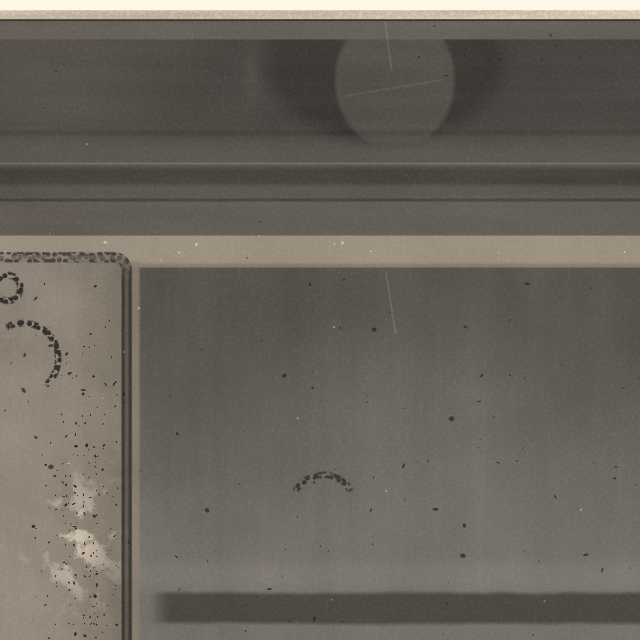
Give the GLSL for this texture, as a three.js fragment shader.

```glsl
// Weathered concrete wall: a dark moulded header, a tan ledge, a worn tan panel
// with a rounded rim at the left, and a stained grey field with a low shadow band.
// Tone and warmth are layered as scalars, then aged by cellular noise and sines.
varying vec2 vUv;

float hash(vec2 p) {
  return fract(sin(dot(p, vec2(127.1, 311.7))) * 43758.5);
}

vec2 hash2(vec2 p) {
  return vec2(hash(p), hash(p + 19.7));
}

// Distance to the nearest jittered cell point.
float cellular(vec2 p) {
  vec2 id = floor(p), f = fract(p);
  float nearest = 2.0;
  for (int j = -1; j <= 1; j++)
    for (int i = -1; i <= 1; i++) {
      vec2 o = vec2(float(i), float(j));
      nearest = min(nearest, length(o + hash2(id + o) - f));
    }
  return nearest;
}

// Layered, warped sines in about -1..1.
float cloud(vec2 p) {
  float sum = 0.0, amp = 0.5;
  for (int i = 0; i < 5; i++) {
    sum += amp * sin(p.x + 1.7 * sin(p.y * 0.8)) * cos(p.y + 1.3 * sin(p.x * 0.7));
    p = mat2(1.5, 1.1, -1.1, 1.5) * p + 2.3;
    amp *= 0.62;
  }
  return sum;
}

float band(float x, float lo, float hi, float soft) {
  return smoothstep(lo - soft, lo + soft, x) - smoothstep(hi - soft, hi + soft, x);
}

float blob(vec2 p, vec2 centre, vec2 radius) {
  vec2 q = (p - centre) / radius;
  return exp(-dot(q, q));
}

// Scattered, randomly turned flecks on a grid of n cells.
float flecks(vec2 p, float n, float chance) {
  vec2 id = floor(p * n);
  vec2 f = fract(p * n) - 0.5 - 0.4 * (hash2(id) - 0.5);
  float a = 6.283 * hash(id + 7.0), size = mix(0.1, 0.26, hash(id + 3.0));
  f = mat2(cos(a), sin(a), -sin(a), cos(a)) * f;
  f.y *= mix(1.0, 3.0, hash(id + 11.0));
  return step(hash(id + 5.0), chance) * (1.0 - smoothstep(size * 0.5, size, length(f)));
}

// Broken ring stroke, centred on direction "facing" and spanning "spread".
float brokenArc(vec2 p, float radius, float facing, float spread, float wear) {
  float turn = dot(normalize(p + 1e-5), vec2(cos(facing), sin(facing)));
  float stroke = 1.0 - smoothstep(0.003, 0.007, abs(length(p) - radius));
  return stroke * smoothstep(cos(spread), cos(spread) + 0.1, turn) * wear;
}

float scratch(vec2 p, vec2 a, vec2 b) {
  vec2 d = b - a;
  float t = clamp(dot(p - a, d) / dot(d, d), 0.0, 1.0);
  return 1.0 - smoothstep(0.0005, 0.0025, length(p - a - d * t));
}

void main() {
  vec2 p = vUv;
  float stain = cloud(p * 13.0);
  float streak = cloud(vec2(p.x * 34.0, p.y * 2.5));
  float drag = cloud(vec2(p.x * 4.0, p.y * 60.0));
  float grain = cellular(p * 190.0) - 0.5;
  float wear = 1.0 - smoothstep(0.38, 0.6, cellular(p * 125.0));

  // Grey field, brighter towards the bottom, with the shadow band.
  float tone = mix(0.46, 0.345, smoothstep(0.08, 0.56, p.y));
  tone += 0.045 * blob(p, vec2(0.62, 0.36), vec2(0.16, 0.13));
  tone -= 0.025 * blob(p, vec2(0.3, 0.3), vec2(0.12, 0.2));
  tone += 0.018 * streak + 0.018 * stain + 0.03 * band(p.y, 0.08, 0.12, 0.015);
  float shadow = band(p.y + 0.003 * stain, 0.026, 0.074, 0.005);
  tone = mix(tone, 0.3 + 0.012 * stain, shadow * smoothstep(0.228, 0.27, p.x));
  float warm = 0.15;

  // Header with soft mouldings and a shadowed ring.
  float head = 0.385 - 0.025 * band(p.y, 0.69, 0.79, 0.01);
  head = mix(head, mix(0.335, 0.295, smoothstep(0.05, 0.4, p.x)), smoothstep(0.755, 0.81, p.y));
  float outer = 1.0 - smoothstep(0.8, 1.05, length((p - vec2(0.6, 0.9)) / vec2(0.2, 0.13)));
  float inner = 1.0 - smoothstep(0.92, 1.03, length((p - vec2(0.617, 0.875)) / vec2(0.095, 0.11)));
  head = mix(head, 0.245, outer * (1.0 - inner));
  head = mix(head, 0.335, inner);
  head += 0.03 * blob(p, vec2(0.393, 0.88), vec2(0.015, 0.045));
  head -= 0.08 * band(p.y, 0.711, 0.738, 0.006) + 0.09 * band(p.y, 0.685, 0.69, 0.002);
  head -= 0.035 * band(p.y, 0.788, 0.797, 0.004);
  head += 0.09 * band(p.y, 0.743, 0.746, 0.0015);
  head = mix(head, 0.4, smoothstep(0.937, 0.94, p.y));
  head += 0.014 * drag + 0.014 * stain;
  float isHead = smoothstep(0.63, 0.633, p.y);
  tone = mix(tone, head, isHead);
  warm = mix(warm, mix(0.5, 0.1, smoothstep(0.0, 0.45, p.x)), isHead);

  // Tan ledge and the lit strip beside the panel.
  float ledge = band(p.y, 0.582, 0.632, 0.0018);
  float strip = band(p.x, 0.204, 0.218, 0.003) * (1.0 - smoothstep(0.58, 0.6, p.y));
  tone = mix(tone, 0.61 + 0.018 * stain - 0.09 * band(p.y, 0.57, 0.588, 0.004), ledge);
  tone = mix(tone, 0.53 + 0.04 * stain, strip * 0.85);
  warm = mix(warm, 0.95, max(ledge, strip));

  // Rounded tan panel with a doubled dark rim, patchier along its top.
  vec2 q = p - vec2(0.178, 0.578);
  float edge = length(max(q, 0.0)) + min(max(q.x, q.y), 0.0) - 0.028;
  float panel = 1.0 - smoothstep(-0.002, 0.002, edge);
  float face = 0.55 + 0.04 * stain + 0.02 * streak - 0.07 * smoothstep(0.1, 0.2, p.x);
  face += 0.04 * blob(p, vec2(0.03, 0.2), vec2(0.1, 0.2));
  float chips = smoothstep(0.1, 0.5, cloud(p * 38.0 + 4.0));
  face += 0.24 * chips * blob(p, vec2(0.12, 0.16), vec2(0.065, 0.09));
  tone = mix(tone, face, panel);
  warm = mix(warm, 0.8, panel);
  float side = 1.0 - smoothstep(0.56, 0.6, p.y);
  float rim = band(edge, -0.016, -0.011, 0.0015) + band(edge, -0.005, 0.0, 0.0015);
  rim += 0.5 * band(edge, -0.011, -0.005, 0.001);
  tone = mix(tone, 0.2, clamp(rim, 0.0, 1.0) * mix(wear * 0.75, 0.85, side));

  // Worn arcs, flecks, pale chips and hairline scratches.
  float marks = brokenArc(p - vec2(0.036, 0.44), 0.055, 0.6, 1.5, wear);
  marks += brokenArc(p - vec2(0.012, 0.55), 0.02, 0.0, 2.6, wear);
  marks += 0.8 * brokenArc(p - vec2(0.505, 0.208), 0.05, 1.57, 1.1, wear);
  float below = 1.0 - smoothstep(0.57, 0.58, p.y);
  float crowd = blob(p, vec2(0.135, 0.12), vec2(0.05, 0.28)) * panel;
  marks += flecks(p, 64.0, 0.65 * crowd) + flecks(p + 0.37, 95.0, 0.4 * crowd);
  marks += 0.8 * flecks(p, 42.0, 0.045 * below) + 0.5 * flecks(p + 0.21, 85.0, 0.025 * below);
  marks += 0.7 * flecks(p, 48.0, 0.4 * blob(p, vec2(0.86, 0.91), vec2(0.07, 0.025)));
  tone = mix(tone, 0.15, 0.85 * clamp(marks, 0.0, 1.0));
  tone += 0.2 * flecks(p + 0.53, 70.0, 0.07 * ledge + 0.004);
  tone += 0.07 * scratch(p, vec2(0.603, 0.575), vec2(0.618, 0.48));
  tone += 0.06 * scratch(p, vec2(0.602, 0.965), vec2(0.612, 0.89));
  tone += 0.04 * scratch(p, vec2(0.54, 0.85), vec2(0.69, 0.875));
  tone += 0.035 * grain;

  // Dark seam, weathered top trim and cream border.
  tone = mix(tone, 0.23, band(p.y, 0.967, 0.97, 0.001));
  float trim = smoothstep(0.969, 0.971, p.y);
  tone = mix(tone, 0.82 + 0.09 * drag + 0.1 * grain, trim);
  warm = mix(warm, 0.9, trim);
  vec3 colour = tone * mix(vec3(1.0, 0.965, 0.9), vec3(1.0, 0.92, 0.82), warm);
  colour = mix(colour, vec3(1.0, 0.97, 0.9), smoothstep(0.983, 0.985, p.y));
  gl_FragColor = vec4(colour, 1.0);
}
```
